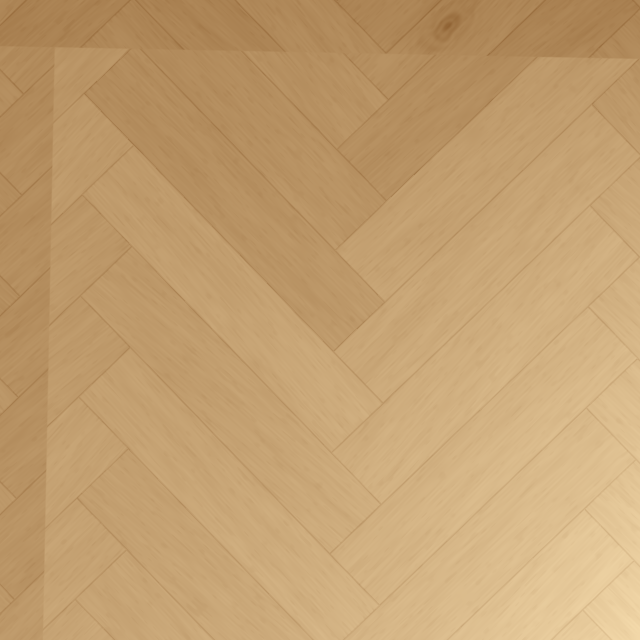
Reproduce this texture procedurally as a WebGL 1 fragment shader.

```glsl
precision highp float;
// Herringbone oak floor: 5:1 planks on a slightly skewed diagonal lattice.
// Each plank has its own tone and stretched-noise grain; light falls from the
// lower right, and offset strips of floor meet along the top and left borders.

#define PLANK_RATIO 5.0
#define PLANK_WIDTH 0.112
#define JOINT_HALF 0.0008
#define JOINT_DEPTH 0.20
#define TONE_SPREAD 0.17
#define GRAIN 0.13
#define DARK_OAK vec3(0.630, 0.465, 0.280)
#define PALE_OAK vec3(0.945, 0.840, 0.655)

uniform vec2 u_resolution;

float hash(vec2 p) {
  vec3 q = fract(vec3(p.xyx) * 0.1031);
  q += dot(q, q.yzx + 33.33);
  return fract((q.x + q.y) * q.z);
}

float noise(vec2 p) {
  vec2 i = floor(p), f = fract(p);
  f = f * f * (3.0 - 2.0 * f);
  return mix(mix(hash(i), hash(i + vec2(1.0, 0.0)), f.x),
             mix(hash(i + vec2(0.0, 1.0)), hash(i + 1.0), f.x), f.y);
}

// Wood lightness variation; p = (along, across) in plank widths
float woodGrain(vec2 p, float seed) {
  p.y += p.x * (seed - 0.5) * 0.16;
  p += seed * vec2(37.0, 91.0);
  float bend = noise(p * vec2(0.5, 1.5));
  float bands = noise(vec2(p.x * 0.7, p.y * 8.0 + bend * 3.0)) - 0.5;
  float fibres = noise(p * vec2(3.5, 40.0)) - 0.5;
  float pores = smoothstep(0.68, 0.95, noise(p * vec2(7.0, 30.0) + 17.0));
  return GRAIN * (0.45 * bands + 0.55 * fibres - 0.35 * pores);
}

// Lightness of the herringbone at p (y points down), without the room light
float herringbone(vec2 p, float layer, float pixel) {
  // Lattice coordinates along the two plank directions
  vec2 e1 = vec2(0.0779, 0.0807), e2 = vec2(0.0807, -0.0773);
  p -= vec2(0.5208, 0.5495);
  float det = e1.x * e2.y - e2.x * e1.y;
  vec2 g = vec2(p.x * e2.y - p.y * e2.x, p.y * e1.x - p.x * e1.y) / det;

  // Diagonal step decides which way the plank in this cell runs
  vec2 cell = floor(g), f = fract(g);
  float period = 2.0 * PLANK_RATIO;
  float stepIndex = floor(mod(cell.x + cell.y + 0.5, period));
  vec2 id, plank;
  if (stepIndex < PLANK_RATIO) {
    id = cell - vec2(0.0, stepIndex);
    plank = vec2(stepIndex + f.y, f.x);
  } else {
    stepIndex -= PLANK_RATIO;
    id = cell - vec2(stepIndex, 0.0);
    plank = vec2(stepIndex + f.x, f.y);
  }

  // Plank tone: an even spread of shades blended with random ones
  float seed = hash(id + 50.0 + layer * 23.0);
  float spread = fract(dot(id, vec2(0.37, 0.43)) - 0.1 + layer * 0.31);
  float tone = (mix(spread, seed, 0.35) - 0.55) * TONE_SPREAD;

  // Fine dark joint, uneven in strength
  vec2 inset = min(plank, vec2(PLANK_RATIO, 1.0) - plank);
  float edge = min(inset.x, inset.y) * PLANK_WIDTH;
  float joint = 1.0 - smoothstep(JOINT_HALF - 0.5 * pixel, JOINT_HALF + pixel, edge);
  joint *= 0.6 + 0.4 * noise(plank * 4.0 + seed * 50.0);
  return tone + woodGrain(plank, seed) - JOINT_DEPTH * joint;
}

// Oval knot with wavy growth rings
float knot(vec2 p) {
  p -= vec2(0.700, 0.040);
  p = vec2(dot(p, vec2(0.72, -0.69)), dot(p, vec2(0.69, 0.72)));
  float r = length(p * vec2(14.0, 28.0));
  float rings = 0.5 + 0.5 * sin(r * 17.0 + 5.0 * noise(p * 60.0 + 9.0));
  return exp(-r * r * 1.6) * (0.10 + 0.12 * rings) + 0.16 * exp(-r * r * 16.0);
}

void main() {
  vec2 uv = gl_FragCoord.xy / u_resolution;
  vec2 p = vec2(uv.x, 1.0 - uv.y);
  float pixel = 1.0 / min(u_resolution.x, u_resolution.y);

  // Main field and the two offset border strips
  float field = herringbone(p, 0.0, pixel);
  float leftStrip = herringbone(p + vec2(0.570, 0.009), 1.0, pixel) - 0.04;
  float topStrip = herringbone(p + vec2(0.004, 0.073), 2.0, pixel) - 0.12 - knot(p);

  // Slightly tilted boundaries between the strips
  float leftEdge = p.x - (0.087 - 0.020 * p.y);
  float topEdge = p.y - (0.072 + 0.020 * p.x);
  float shade = mix(leftStrip, field, smoothstep(-pixel, pixel, leftEdge));
  shade = mix(topStrip, shade, smoothstep(-pixel, pixel, topEdge));

  // Light from the lower right
  float light = 0.25 + 0.20 * p.y + 0.55 * p.x * p.x * p.y;
  gl_FragColor = vec4(mix(DARK_OAK, PALE_OAK, light + shade), 1.0);
}
```
